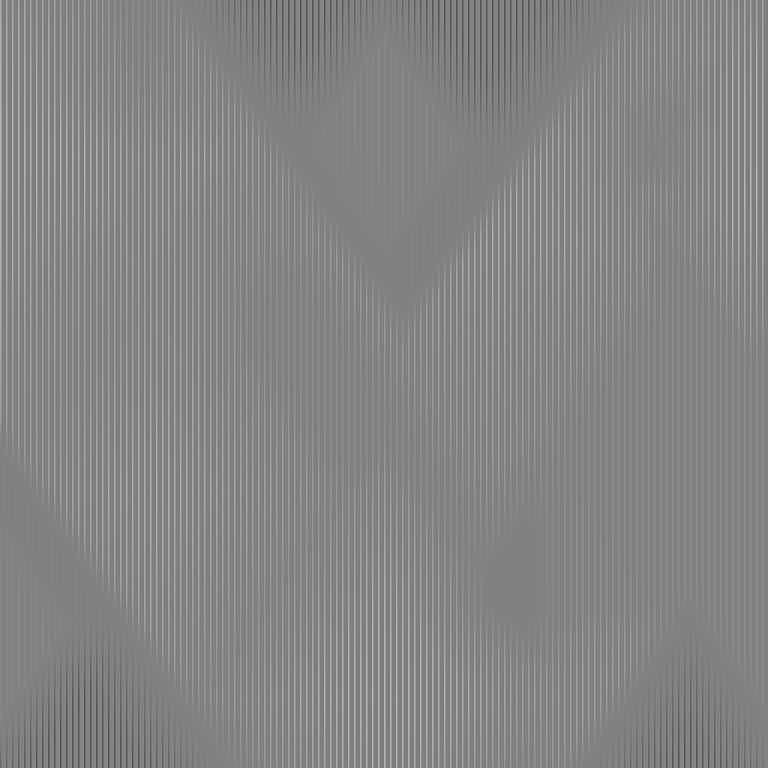
Reproduce this pattern procedurally as a WebGL 2 fragment shader.

```glsl
#version 300 es
precision highp float;

#define LINES 128.0        // vertical lines across the canvas
#define LINE_SHARE 0.25    // line width as a share of the period
#define GROUND 0.506       // grey between the lines
#define SLOPE 1.42         // steepness of every slanted fold
#define BASE_LIGHT 0.05    // lift of the lines where no tent lies
#define LIGHT_CEILING 0.30 // tone that the brightest lines approach
#define DARK_MAX 0.19      // deepest darkening
#define DARK_RAMP 0.16     // depth at which a wedge is fully dark
#define EDGE_FADE 0.06     // soft band outside a wedge
#define SIDE_SHADE 0.12    // opposite tone of the strips beside a line

uniform vec2 u_resolution;
out vec4 outColor;

// Centre, half height and strength of the folded light areas
const int TENT_COUNT = 12;
const vec4 TENTS[TENT_COUNT] = vec4[TENT_COUNT](
    vec4(0.00, 0.80, 0.46, 0.34), vec4(0.25, 0.80, 0.36, 0.17),
    vec4(0.20, 0.36, 0.41, 0.26), vec4(0.50, 0.09, 0.35, 0.40),
    vec4(0.64, 0.68, 0.42, 0.24), vec4(0.76, 0.80, 0.28, 0.12),
    vec4(0.98, 0.75, 0.23, 0.36), vec4(0.96, 0.93, 0.28, 0.22),
    vec4(0.75, 0.12, 0.26, 0.14), vec4(0.18, 0.87, 0.20, -0.14),
    vec4(0.88, 0.79, 0.18, -0.14), vec4(0.68, 0.20, 0.22, -0.12));

// Diamond that falls linearly from one at its centre to zero at its rim
float tent(vec2 p, vec2 centre, float halfHeight) {
    vec2 d = abs(p - centre);
    return max(0.0, 1.0 - (d.y + d.x * SLOPE) / halfHeight);
}

// Depth inside a V opening upward (+1) or downward (-1), negative outside
float wedge(vec2 p, vec2 tip, float direction) {
    return direction * (p.y - tip.y) - abs(p.x - tip.x) * SLOPE;
}

// Sum of the tents, compressed toward the ceiling
float lightField(vec2 p) {
    float light = BASE_LIGHT;
    for (int i = 0; i < TENT_COUNT; i++) {
        vec4 t = TENTS[i];
        light += t.w * tent(p, t.xy, t.z);
    }
    return LIGHT_CEILING * (1.0 - exp(-max(light, 0.0) / LIGHT_CEILING));
}

// Signed tone of the lines relative to the ground
float lineTone(vec2 p) {
    float top = wedge(p, vec2(0.525, 0.596), 1.0);
    float left = wedge(p, vec2(0.0, 0.41), -1.0);
    float right = wedge(p, vec2(0.898, 0.192), -1.0);
    float depth = max(top, max(left, right));

    // Pale folds inside the wedges
    float centreFold = tent(p, vec2(0.50, 0.81), 0.28);
    float cornerFold = tent(p, vec2(0.0, 0.19), 0.25);
    float relief = 2.2 * (centreFold + cornerFold);

    float dark = DARK_MAX * clamp(depth / DARK_RAMP, 0.0, 1.0);
    dark *= 1.0 - min(relief, 1.15);
    float lit = lightField(p) * (1.0 - smoothstep(-EDGE_FADE, 0.0, depth));
    return lit - dark;
}

// Box-filtered coverage of a strip whose centre lies at the given period phase
float stripCoverage(float x, float centre) {
    float halfWidth = 0.5 * LINE_SHARE;
    float offset = abs(fract(x * LINES - centre + 0.5) - 0.5);
    float pixelSize = LINES / u_resolution.x;
    float span = min(offset + 0.5 * pixelSize, halfWidth)
               - max(offset - 0.5 * pixelSize, -halfWidth);
    return clamp(span / pixelSize, 0.0, 1.0);
}

void main() {
    vec2 p = gl_FragCoord.xy / u_resolution;
    float line = stripCoverage(p.x, 0.5 * LINE_SHARE);
    float sides = stripCoverage(p.x, 1.5 * LINE_SHARE)
                + stripCoverage(p.x, -0.5 * LINE_SHARE);
    float grey = GROUND + lineTone(p) * (line - SIDE_SHADE * sides);
    outColor = vec4(vec3(clamp(grey, 0.0, 1.0)), 1.0);
}
```
